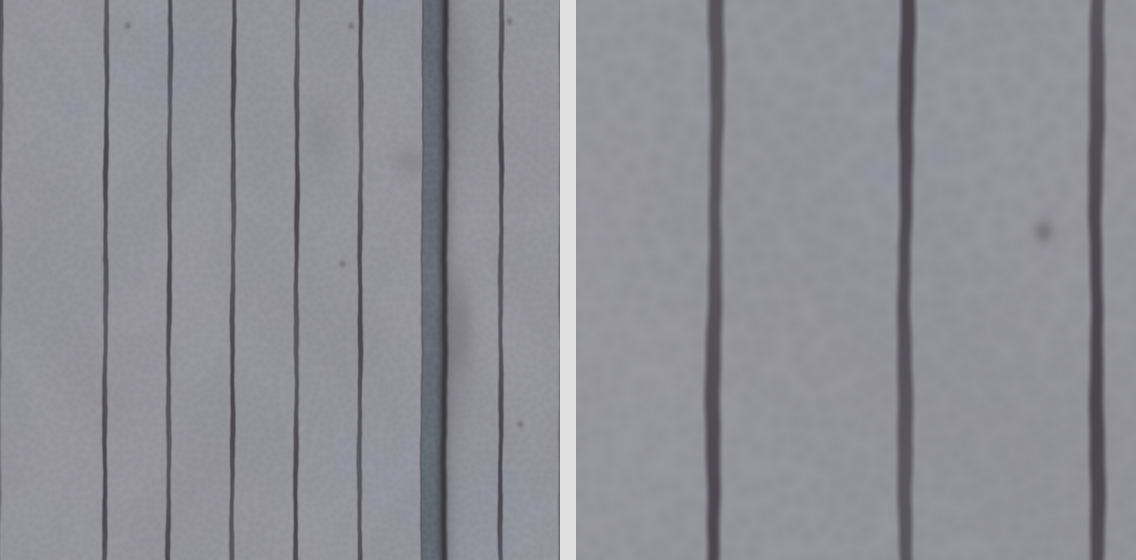
Left, the full canvas; right, a detail of the centre.
Reproduce this texture procedurally as a WebGL 1 fragment shader.

```glsl
precision highp float;
uniform vec2 u_resolution;

const vec3 PANEL = vec3(0.582, 0.580, 0.612);
const vec3 GROOVE = vec3(0.275, 0.262, 0.292);
const vec3 STRIP = vec3(0.395, 0.420, 0.448);
const vec3 SEAM = vec3(0.220, 0.212, 0.240);
const vec3 STAIN = vec3(0.430, 0.425, 0.445);

const float FIRST_GROOVE = 0.1885;
const float GROOVE_STEP = 0.1137;
const float SIDE_GROOVE = 0.8945;
const float GROOVE_HALF = 0.0040;
const float GROOVE_SOFT = 0.0024;
const float STRIP_LEFT = 0.7535;
const float STRIP_RIGHT = 0.7945;
const float SEAM_HALF = 0.0045;
const float GRAIN_SCALE = 85.0;
const float SPECK_SCALE = 7.0;

vec2 hash2(vec2 p) {
  vec3 q = fract(p.xyx * vec3(0.1031, 0.1030, 0.0973));
  q += dot(q, q.yzx + 33.33);
  return fract((q.xx + q.yz) * q.zy);
}

// Distance to the nearest feature point
float cellular(vec2 p) {
  vec2 cell = floor(p);
  float nearest = 2.0;
  for (int j = -1; j <= 1; j++) {
    for (int i = -1; i <= 1; i++) {
      vec2 c = cell + vec2(float(i), float(j));
      nearest = min(nearest, length(c + hash2(c) - p));
    }
  }
  return nearest;
}

// Warped layered sines, roughly -1 to 1
float mottle(vec2 p) {
  float sum = 0.0;
  float amp = 0.5;
  for (int i = 0; i < 4; i++) {
    p += 0.7 * sin(p.yx * 1.3 + vec2(1.7, 4.1));
    sum += amp * sin(p.x) * sin(p.y + 0.6);
    p = mat2(1.6, 1.2, -1.2, 1.6) * p;
    amp *= 0.55;
  }
  return sum;
}

float wobble(float y, float seed) {
  return 0.0007 * sin(y * 17.0 + seed * 5.1)
       + 0.0004 * sin(y * 53.0 + seed * 9.7)
       + 0.0002 * sin(y * 171.0 + seed * 3.3);
}

float band(float d, float halfWidth, float soft) {
  float edge = max(soft, 0.75 / u_resolution.x);
  return 1.0 - smoothstep(halfWidth - edge, halfWidth + edge, abs(d));
}

// Narrow groove, slightly leaning and uneven in width and depth
float groove(vec2 p, float x, float seed) {
  float lean = mix(0.005, 0.0015, x) * (p.y - 0.5);
  float width = GROOVE_HALF + 0.0005 * sin(p.y * 29.0 + seed * 7.0);
  float depth = 0.86 + 0.10 * sin(p.y * 11.0 + seed * 2.3);
  return depth * band(p.x - x - lean - wobble(p.y, seed), width, GROOVE_SOFT);
}

float blot(vec2 p, vec2 center, vec2 size) {
  vec2 d = (p - center) / size;
  return exp(-dot(d, d));
}

void main() {
  vec2 p = gl_FragCoord.xy / u_resolution;
  float cloud = mottle(p * vec2(13.0, 9.0));
  float grain = cellular(p * GRAIN_SCALE) - 0.5;

  // Painted panel with broad tone drift
  vec3 color = PANEL + 0.014 * cloud + 0.022 * grain;
  color += vec3(0.006, 0.002, -0.006) * mottle(p * 6.0 + 3.0);

  // Faint grime, strongest beside the raised strip
  float grime = 0.55 * blot(p, vec2(0.82, 0.37), vec2(0.025, 0.12))
              + 0.35 * blot(p, vec2(0.825, 0.87), vec2(0.03, 0.12))
              + 0.35 * blot(p, vec2(0.735, 0.71), vec2(0.03, 0.025))
              + 0.20 * blot(p, vec2(0.57, 0.76), vec2(0.04, 0.07));
  color = mix(color, STAIN, clamp(grime * (0.75 + 0.8 * cloud), 0.0, 0.7));

  // Sparse small specks
  vec2 cell = floor(p * SPECK_SCALE);
  vec2 rnd = hash2(cell + 19.0);
  vec2 offset = fract(p * SPECK_SCALE) - 0.25 - 0.5 * rnd;
  float speck = exp(-dot(offset * vec2(1.3, 1.0), offset) * 500.0);
  color = mix(color, STAIN, 0.75 * speck * step(0.84, rnd.y));

  // Groove row, side groove and the two borders
  float cut = groove(p, SIDE_GROOVE, 8.0);
  for (int i = 0; i < 5; i++) {
    float n = float(i);
    cut = max(cut, groove(p, FIRST_GROOVE + n * GROOVE_STEP, n));
  }
  cut = max(cut, groove(p, -0.001, 6.0) * mix(0.45, 1.0, p.y));
  cut = max(cut, 0.6 * groove(p, 1.002, 9.0));
  color = mix(color, GROOVE, cut);

  // Raised strip and the shadow at its right side
  float x = p.x - 0.004 * (p.y - 0.5) - wobble(p.y, 4.0);
  float right = x - STRIP_RIGHT;
  color = mix(color, SEAM, 0.45 * exp(-max(right, 0.0) / 0.010) * step(0.0, right));
  float across = clamp((x - STRIP_LEFT) / (STRIP_RIGHT - STRIP_LEFT), 0.0, 1.0);
  vec3 strip = STRIP + 0.025 * cloud + 0.035 * grain;
  strip = mix(strip, SEAM, 0.6 * smoothstep(0.55, 1.0, across));
  float center = 0.5 * (STRIP_LEFT + STRIP_RIGHT);
  color = mix(color, strip, band(x - center, 0.5 * (STRIP_RIGHT - STRIP_LEFT), 0.0015));
  color = mix(color, GROOVE, 0.45 * band(x - STRIP_LEFT, 0.0018, 0.0015));
  color = mix(color, SEAM, 0.92 * band(right, SEAM_HALF, 0.0035));

  gl_FragColor = vec4(color, 1.0);
}
```
